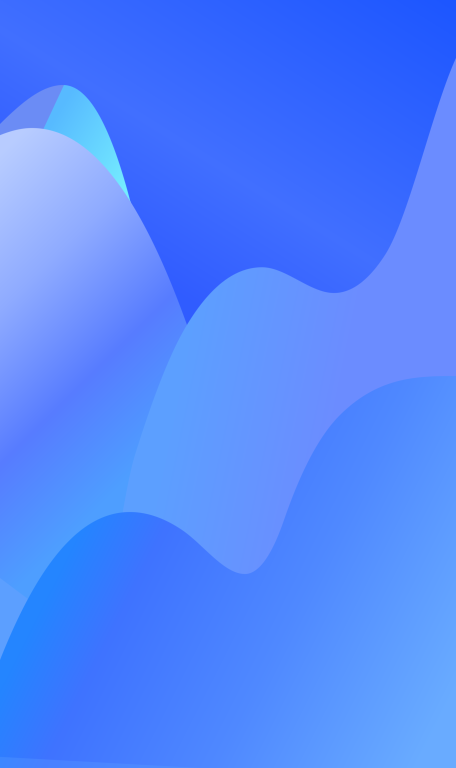
A Shadertoy shader for this background:

```glsl
// Layered blue hills: two rounded peaks on the left, with two flowing waves
// in front. Each outline is a smooth cubic curve through a few knots, and
// every layer is filled with a slanted colour ramp.

const float ASPECT = 0.594;   // canvas width in canvas heights

// Knots: x, height, slope (canvas fractions, origin at lower left)
const vec3 FAR_LEFT  = vec3(0.0, 0.8385, 0.59);
const vec3 FAR_TOP   = vec3(0.138, 0.8893, 0.0);
const vec3 FAR_RIGHT = vec3(0.285, 0.7396, -2.25);
const vec3 HILL_LEFT  = vec3(0.0, 0.824, 0.24);
const vec3 HILL_TOP   = vec3(0.070, 0.8333, 0.0);
const vec3 HILL_RIGHT = vec3(0.410, 0.577, -1.66);

const int KNOTS = 7;
const vec3 MIDDLE_WAVE[KNOTS] = vec3[KNOTS](
    vec3(0.2588, 0.297, 3.56), vec3(0.296, 0.4076, 1.9),
    vec3(0.410, 0.577, 0.98),  vec3(0.5746, 0.652, 0.0),
    vec3(0.7325, 0.6185, 0.0), vec3(0.8443, 0.668, 0.92),
    vec3(1.0, 0.9245, 1.3));
const vec3 FRONT_WAVE[KNOTS] = vec3[KNOTS](
    vec3(0.0, 0.1406, 1.5),     vec3(0.285, 0.3333, 0.0),
    vec3(0.399, 0.310, -0.40),  vec3(0.537, 0.2526, 0.0),
    vec3(0.6228, 0.3229, 1.72), vec3(0.7456, 0.4596, 0.59),
    vec3(1.0, 0.5104, 0.0));

// Colours
const vec3 SKY_LOW    = vec3(0.19, 0.36, 1.0);
const vec3 SKY_BAND   = vec3(0.255, 0.435, 1.0);
const vec3 SKY_CORNER = vec3(0.11, 0.335, 1.0);
const vec3 FAR_SHADE  = vec3(0.42, 0.55, 0.96);
const vec3 CYAN_DEEP  = vec3(0.34, 0.73, 1.0);
const vec3 CYAN_PALE  = vec3(0.46, 0.93, 1.0);
const vec3 HILL_PALE  = vec3(0.72, 0.80, 1.0);
const vec3 HILL_MIST  = vec3(0.56, 0.67, 1.0);
const vec3 HILL_BLUE  = vec3(0.34, 0.485, 1.0);
const vec3 HILL_FOOT  = vec3(0.305, 0.62, 1.0);
const vec3 WAVE_SKY   = vec3(0.36, 0.625, 1.0);
const vec3 WAVE_LILAC = vec3(0.42, 0.55, 1.0);
const vec3 FRONT_EDGE = vec3(0.14, 0.52, 1.0);
const vec3 FRONT_DEEP = vec3(0.245, 0.45, 1.0);
const vec3 FRONT_MID  = vec3(0.31, 0.535, 1.0);
const vec3 FRONT_PALE = vec3(0.41, 0.67, 1.0);

// Cubic between two knots, continued straight beyond them
float span(float x, vec3 a, vec3 b) {
    float w = b.x - a.x;
    float t = clamp((x - a.x) / w, 0.0, 1.0);
    float u = 1.0 - t;
    float h = mix(a.y, b.y, t * t * (3.0 - 2.0 * t));
    h += w * t * u * (a.z * u - b.z * t);
    return h + min(x - a.x, 0.0) * a.z + max(x - b.x, 0.0) * b.z;
}

float peak(float x, vec3 left, vec3 top, vec3 right) {
    return x < top.x ? span(x, left, top) : span(x, top, right);
}

float wave(float x, vec3 k[KNOTS]) {
    float h = span(x, k[0], k[1]);
    for (int i = 1; i < KNOTS - 1; i++)
        if (x > k[i].x) h = span(x, k[i], k[i + 1]);
    return h;
}

// Smooth coverage of the region where d is positive
float cover(float d) {
    float width = max(length(vec2(dFdx(d), dFdy(d))), 1e-6);
    return smoothstep(-0.7, 0.7, d / width);
}

float ramp(float from, float to, float s) {
    return clamp((s - from) / (to - from), 0.0, 1.0);
}

void mainImage(out vec4 fragColor, in vec2 fragCoord) {
    vec2 uv = fragCoord / iResolution.xy;
    vec2 p = vec2(uv.x * ASPECT, 1.0 - uv.y);   // measured from the top left

    // Sky with a diagonal light band
    float s = dot(p, vec2(0.53, -0.85));
    vec3 color = mix(SKY_LOW, SKY_BAND, ramp(-0.20, -0.033, s));
    color = mix(color, SKY_CORNER, ramp(-0.033, 0.315, s));

    // Far peak: shaded left face, cyan right face
    vec3 cyan = mix(CYAN_DEEP, CYAN_PALE, ramp(0.142, 0.272, dot(p, vec2(0.85, 0.53))));
    float litFace = cover(p.x - 0.0833 + 0.467 * (p.y - 0.1107));
    float farTop = peak(uv.x, FAR_LEFT, FAR_TOP, FAR_RIGHT);
    color = mix(color, mix(FAR_SHADE, cyan, litFace), cover(farTop - uv.y));

    // Pale hill, with the middle wave's colour showing below its foot
    vec3 waveFill = mix(WAVE_SKY, WAVE_LILAC, ramp(0.32, 0.53, dot(p, vec2(0.97, 0.2))));
    s = dot(p, vec2(0.70, 0.71));
    vec3 hill = mix(HILL_PALE, HILL_MIST, ramp(0.143, 0.286, s));
    hill = mix(hill, HILL_BLUE, ramp(0.286, 0.43, s));
    hill = mix(hill, HILL_FOOT, ramp(0.43, 0.56, s));
    hill = mix(waveFill, hill, cover(uv.y - 0.2474 + 0.445 * uv.x));
    float hillTop = peak(uv.x, HILL_LEFT, HILL_TOP, HILL_RIGHT);
    color = mix(color, hill, cover(hillTop - uv.y));

    // Middle wave
    color = mix(color, waveFill, cover(wave(uv.x, MIDDLE_WAVE) - uv.y));

    // Front wave, with a thin light sliver along the bottom
    s = dot(p, vec2(0.89, 0.45));
    vec3 front = mix(FRONT_EDGE, FRONT_DEEP, ramp(0.404, 0.50, s));
    front = mix(front, FRONT_MID, ramp(0.50, 0.70, s));
    front = mix(front, FRONT_PALE, ramp(0.70, 0.93, s));
    front = mix(front, WAVE_SKY, 0.3 * cover(0.0145 - 0.033 * uv.x - uv.y));
    color = mix(color, front, cover(wave(uv.x, FRONT_WAVE) - uv.y));

    fragColor = vec4(color, 1.0);
}
```
